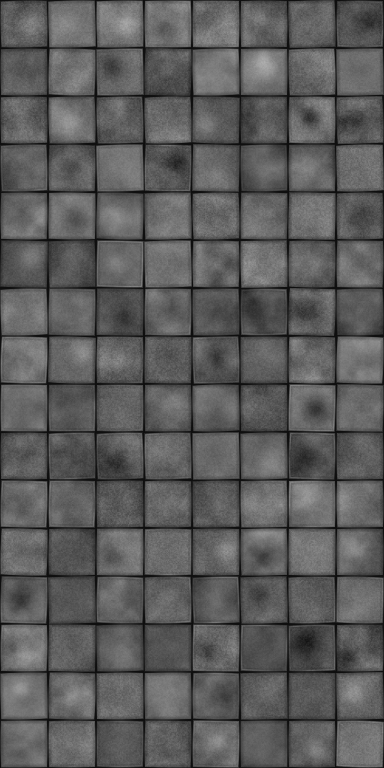
Give the GLSL for this pattern, as a WebGL 2 fragment shader.

```glsl
#version 300 es
precision highp float;
// Wall of handmade grey tiles, 8 across and 16 down, with thin dark joints.
// Each tile is a slightly turned, bulging square; value noise and soft blobs
// give it a cloudy glaze, and hashes vary the tone, tilt, rim and grain.

uniform vec2 u_resolution;
out vec4 fragColor;

const vec2 TILE_COUNT = vec2(8.0, 16.0);
const float HALF_SIDE = 0.490;      // half tile width, in tiles
const float SIDE_BULGE = 0.055;     // how far corners draw back
const float MAX_TILT = 0.026;       // radians
const float JOINT_TONE = 0.06;
const float BASE_TONE = 0.395;
const float TONE_SPREAD = 0.075;
const float CLOUD_STRENGTH = 0.27;
const float BLOB_STRENGTH = 0.20;
const float GRAIN_STRENGTH = 0.075;
const float RIM_STRENGTH = 0.13;
const float EDGE_SHADE = 0.30;

float hash(vec2 p) {
    vec3 q = fract(vec3(p.xyx) * 0.1031);
    q += dot(q, q.yzx + 33.33);
    return fract((q.x + q.y) * q.z);
}

vec2 hash2(vec2 p) {
    return vec2(hash(p + 17.3), hash(p + 71.9));
}

float valueNoise(vec2 p) {
    vec2 cell = floor(p);
    vec2 f = fract(p);
    f = f * f * (3.0 - 2.0 * f);
    float low = mix(hash(cell), hash(cell + vec2(1.0, 0.0)), f.x);
    float high = mix(hash(cell + vec2(0.0, 1.0)), hash(cell + 1.0), f.x);
    return mix(low, high, f.y);
}

float cloudNoise(vec2 p) {
    float sum = 0.0;
    float weight = 0.58;
    for (int octave = 0; octave < 3; octave++) {
        sum += weight * (valueNoise(p) - 0.5);
        p = p * 2.03 + 9.7;
        weight *= 0.45;
    }
    return sum;
}

// Signed distance to the tile outline, negative inside
float tileDistance(vec2 local, vec2 id) {
    float tilt = (hash(id + 3.1) * 2.0 - 1.0) * MAX_TILT;
    vec2 turned = local + tilt * vec2(-local.y, local.x);
    vec2 bulge = SIDE_BULGE * (0.4 + hash2(id + 5.7)) * turned.yx * turned.yx;
    vec2 side = abs(turned) + bulge - HALF_SIDE;
    return max(side.x, side.y);
}

// Cloudy glaze with one soft light or dark blob
float glazeTone(vec2 local, vec2 id) {
    float tone = BASE_TONE + TONE_SPREAD * (hash(id + 11.0) * 2.0 - 1.0);
    float contrast = mix(0.35, 1.25, hash(id + 23.0));
    tone += CLOUD_STRENGTH * contrast * cloudNoise(local * 2.6 + id * 13.0 + 50.0);

    vec2 offset = local - (hash2(id + 29.0) - 0.5) * 0.4;
    float radius = mix(0.17, 0.32, hash(id + 37.0));
    float amount = hash(id + 41.0) * 2.0 - 1.0;
    float blob = exp(-dot(offset, offset) / (radius * radius));
    return tone + BLOB_STRENGTH * amount * abs(amount) * blob;
}

// Fine speckle, stronger on some tiles
float grain(vec2 p, vec2 id) {
    float speckle = valueNoise(p * 31.0) + valueNoise(p * 53.0 + 7.0) - 1.0;
    return GRAIN_STRENGTH * mix(0.4, 1.0, hash(id + 47.0)) * speckle;
}

// Thin light line just inside the outline, fading along each side
float rimLight(float dist, vec2 local, vec2 id) {
    float line = exp(-pow((dist + 0.026) / 0.014, 2.0));
    float patchy = valueNoise(local * 3.0 + id * 7.0 + 90.0);
    float strength = hash(id + 53.0);
    return RIM_STRENGTH * strength * strength * patchy * line * 2.0;
}

void main() {
    vec2 p = gl_FragCoord.xy / u_resolution * TILE_COUNT;
    vec2 id = floor(p);
    vec2 local = fract(p) - 0.5;
    float pixel = TILE_COUNT.x / u_resolution.x;

    float dist = tileDistance(local, id);
    float tone = glazeTone(local, id) + grain(p, id);
    tone *= 1.0 - EDGE_SHADE * smoothstep(-0.10, 0.0, dist);
    tone += rimLight(dist, local, id);

    // Joint, smoothed over about one pixel
    float cover = 1.0 - smoothstep(-0.6 * pixel, 0.6 * pixel, dist);
    tone = mix(JOINT_TONE, tone, cover);
    fragColor = vec4(vec3(clamp(tone, 0.0, 1.0)), 1.0);
}
```
